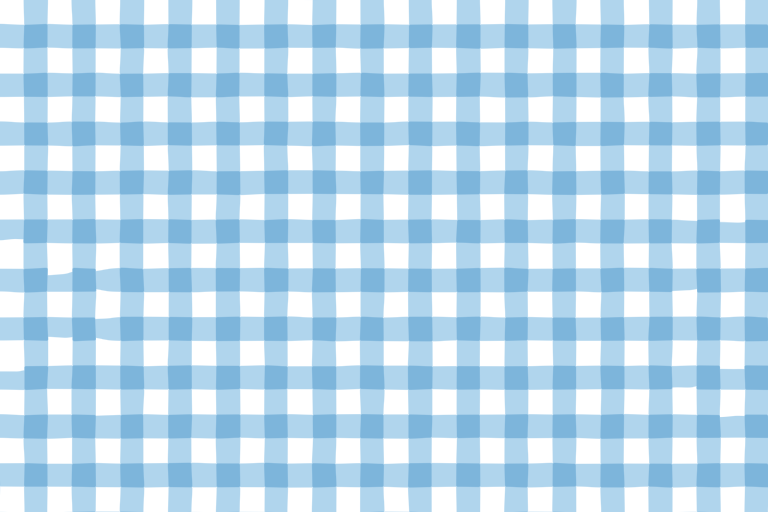
A WebGL 1 fragment shader for this pattern:

```glsl
precision highp float;

uniform vec2 u_resolution;

const vec2 REPEATS = vec2(15.98, 10.5);        // checks across and down
const vec2 STRIPE_CENTER = vec2(0.745, 0.755); // within one repeat
const vec2 STRIPE_HALF = vec2(0.245, 0.243);   // half width, in repeats
const float SOFTNESS = 0.025;                  // edge blur, in repeats
const float WOBBLE = 0.012;                    // unevenness of every edge
const float CORNER = 0.035;                    // rounding of the crossings
const float BITE_DEPTH = 0.16;                 // worn edges near the sides
const float BITE_CHANCE = 0.4;

const vec3 WHITE = vec3(1.0);
const vec3 LIGHT_BLUE = vec3(0.69, 0.835, 0.93);
const vec3 DEEP_BLUE = vec3(0.49, 0.71, 0.86);

float hash(vec2 p) {
  vec3 q = fract(vec3(p.xyx) * 0.1031);
  q += dot(q, q.yzx + 33.33);
  return fract((q.x + q.y) * q.z);
}

// Smooth noise along one edge; each seed gives a different edge
float edgeNoise(float t, float seed) {
  float i = floor(t);
  float f = fract(t);
  f = f * f * (3.0 - 2.0 * f);
  return mix(hash(vec2(i, seed)), hash(vec2(i + 1.0, seed)), f);
}

float coverage(float dist, float blur) {
  return clamp(0.5 - dist / blur, 0.0, 1.0);
}

float roundedCorner(vec2 d, float radius) {
  vec2 q = d + radius;
  return length(max(q, 0.0)) + min(max(q.x, q.y), 0.0) - radius;
}

// Wear eats into some band edges at the left and right, around mid height
float biteDepth(vec2 uv, vec2 p, float edgeSeed) {
  float gap = floor(p.x - STRIPE_CENTER.x);
  float nearSide = smoothstep(0.33, 0.44, abs(uv.x - 0.5));
  float nearMiddle = 1.0 - smoothstep(0.1, 0.25, abs(uv.y - 0.38));
  float chosen = step(hash(vec2(gap + 7.0, edgeSeed + 3.0)), BITE_CHANCE);
  float profile = 0.3 + 0.7 * edgeNoise(p.x * 3.0, edgeSeed + 11.0);
  return BITE_DEPTH * nearSide * nearMiddle * chosen * profile;
}

void main() {
  vec2 uv = gl_FragCoord.xy / u_resolution;
  vec2 p = uv * REPEATS;
  vec2 cell = floor(p - STRIPE_CENTER + 0.5);
  vec2 local = p - STRIPE_CENTER - cell;
  vec2 blur = max(vec2(SOFTNESS), REPEATS / u_resolution);

  // Signed distances to the vertical and horizontal stripes
  vec2 edgeSeed = cell * 2.0 + step(0.0, local) + vec2(20.0, 70.0);
  vec2 wobble = vec2(edgeNoise(p.y * 2.0 + 5.0, edgeSeed.x),
                     edgeNoise(p.x * 2.0 + 5.0, edgeSeed.y)) - 0.5;
  vec2 d = abs(local) - STRIPE_HALF + wobble * 2.0 * WOBBLE;

  float vertical = coverage(d.x, blur.x);
  float horizontal = coverage(d.y + biteDepth(uv, p, edgeSeed.y), blur.y);
  float crossing = coverage(roundedCorner(d, CORNER), max(blur.x, blur.y));

  // Single stripes are light; their crossings are deeper
  vec3 color = mix(WHITE, LIGHT_BLUE, max(vertical, horizontal));
  color = mix(color, DEEP_BLUE, crossing);
  gl_FragColor = vec4(color, 1.0);
}
```
